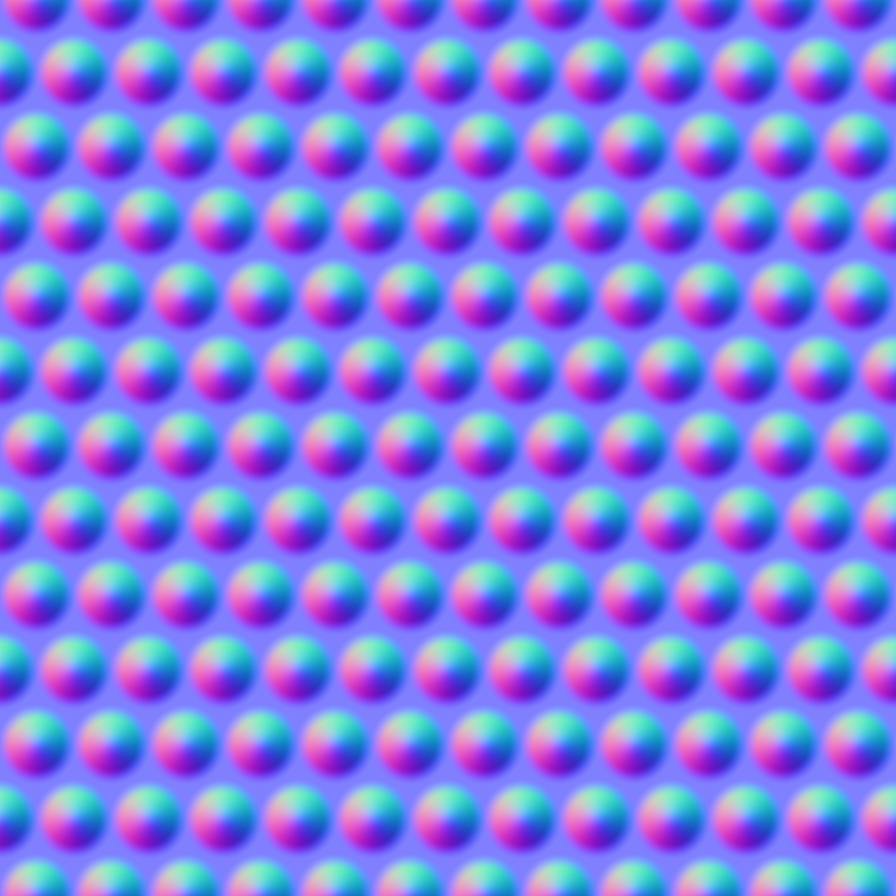
A three.js fragment shader for this texture map:

```glsl
// Tangent-space normal map of soft round studs, 12 across and 12 rows up,
// every other row shifted by half a cell. Each stud adds a sideways tilt that
// rises fast from its crown and fades past its rim; the sum gives the normal.
varying vec2 vUv;

// Sideways part of the normal at an offset from a stud's centre, in cells.
vec2 studTilt(vec2 offset) {
  float crown = inversesqrt(dot(offset, offset) + 0.0225);
  float rim = 1.0 - smoothstep(0.32, 0.55, length(offset));
  return 0.95 * offset * crown * rim;
}

void main() {
  // Cell space, nudged so the studs sit slightly above the row lines.
  vec2 p = vUv * 12.0 + vec2(0.01, -0.03);
  float nearestRow = floor(p.y + 0.5);

  // Sum the nearby studs so that touching rims blend.
  vec2 tilt = vec2(0.0);
  for (int j = -1; j <= 1; j++) {
    float row = nearestRow + float(j);
    float shift = 0.5 - 0.5 * mod(row, 2.0);
    float nearestColumn = floor(p.x - shift + 0.5);
    for (int i = -1; i <= 1; i++) {
      vec2 centre = vec2(nearestColumn + float(i) + shift, row);
      tilt += studTilt(p - centre);
    }
  }

  // Red runs leftward and green upward.
  float height = sqrt(max(0.0, 1.0 - dot(tilt, tilt)));
  vec3 normal = vec3(-tilt.x, tilt.y, height);
  gl_FragColor = vec4(0.5 + 0.5 * normal, 1.0);
}
```
